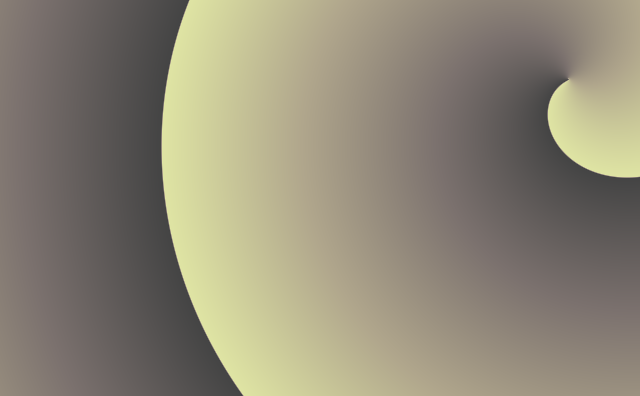
Give the GLSL for this background, as a Shadertoy shader.

```glsl
#define CENTER vec2(0.888, 0.801)  // spiral eye, as a fraction of the canvas
#define ARM_SPACING 1.0865         // distance between turns, in canvas heights
#define START_TURN 0.5647          // direction of the arm at the eye, in turns
#define CHARCOAL vec3(0.267, 0.267, 0.267)
#define MAUVE vec3(0.482, 0.443, 0.431)
#define SAND vec3(0.690, 0.651, 0.549)
#define LIME vec3(0.875, 0.896, 0.641)

const float TAU = 6.2831853;

// Four evenly spaced colour stops
vec3 ramp(float t) {
    float s = clamp(t, 0.0, 1.0) * 3.0;
    vec3 color = mix(CHARCOAL, MAUVE, min(s, 1.0));
    color = mix(color, SAND, clamp(s - 1.0, 0.0, 1.0));
    return mix(color, LIME, clamp(s - 2.0, 0.0, 1.0));
}

void mainImage(out vec4 fragColor, in vec2 fragCoord) {
    vec2 p = (fragCoord - CENTER * iResolution.xy) / iResolution.y;
    float radius = max(length(p), 1e-4);
    float turn = atan(p.y, p.x + 1e-6) / TAU;

    // Archimedean spiral: phase grows outward from one arm to the next
    float phase = radius / ARM_SPACING - turn + START_TURN;

    // Width of one pixel in phase, from the analytic gradient
    float slope = length(vec2(1.0 / ARM_SPACING, 1.0 / (TAU * radius)));
    float edge = min(1.3 * slope / iResolution.y, 0.5);

    // Sawtooth with a softened drop
    float saw = fract(phase + 0.5 * edge);
    float shade = min(saw, (1.0 - saw) / edge);

    fragColor = vec4(ramp(shade), 1.0);
}
```
